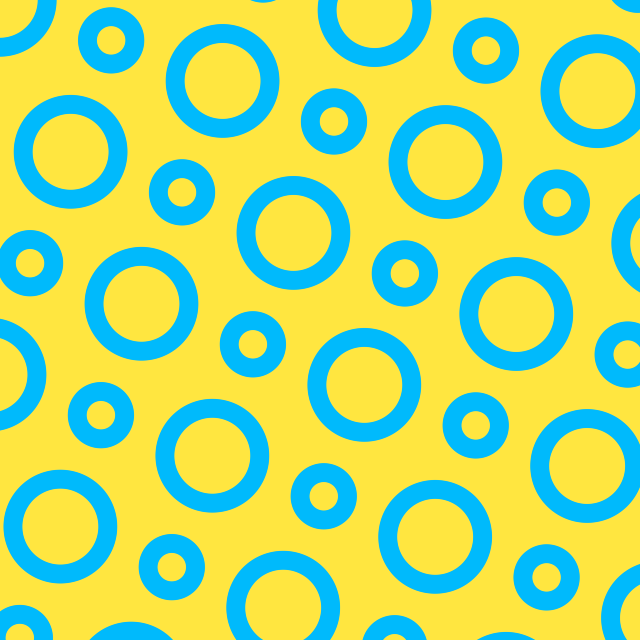
A three.js fragment shader for this pattern:

```glsl
varying vec2 vUv;

// Signed distance to a ring centred on the nearest point of the unit-spaced grid
float gridRing(vec2 p, float spacing, float radius, float width) {
  vec2 local = (fract(p / spacing + 0.5) - 0.5) * spacing;
  return abs(length(local) - radius) - 0.5 * width;
}

void main() {
  vec3 yellow = vec3(1.0, 0.90, 0.25);
  vec3 blue = vec3(0.0, 0.73, 0.99);

  // Square grid turned by 25 degrees, with a large ring at its origin
  float spacing = 0.262;
  float angle = radians(25.0);
  mat2 turn = mat2(cos(angle), -sin(angle), sin(angle), cos(angle));
  vec2 p = turn * (vUv - vec2(0.4585, 0.6361));

  // Large rings on the grid points, small rings in the cell centres
  float largeRing = gridRing(p, spacing, 0.0741, 0.0296);
  float smallRing = gridRing(p - 0.5 * spacing, spacing, 0.0370, 0.0296);
  float rings = min(largeRing, smallRing);

  // Edge softened over about one pixel
  float edge = 0.6 * fwidth(vUv.x);
  gl_FragColor = vec4(mix(blue, yellow, smoothstep(-edge, edge, rings)), 1.0);
}
```
